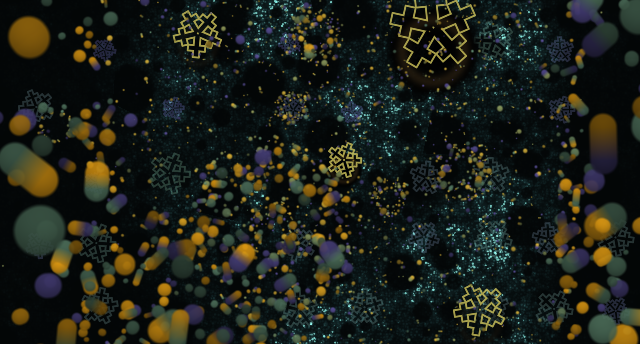
A Shadertoy shader for this background:

```glsl
#define ORB_LAYERS 9
#define ORB_GROWTH 1.45
#define ORB_DENSITY 0.95
#define DUST_GAIN 1.25
#define LINE_WIDTH 0.0013
#define NIGHT vec3(0.012, 0.022, 0.024)
#define TEAL vec3(0.12, 0.26, 0.27)
#define FOAM vec3(0.36, 0.52, 0.46)
#define GOLD vec3(0.84, 0.58, 0.07)
#define SAGE vec3(0.30, 0.43, 0.35)
#define VIOLET vec3(0.27, 0.24, 0.46)
#define LEMON vec3(0.95, 0.90, 0.42)

// Rings of small beads and bright snowflakes: centre, radius
const vec3 ROSETTES[6] = vec3[6](
    vec3(0.785, 0.324, 0.10), vec3(0.913, 0.899, 0.085), vec3(0.853, 0.69, 0.055),
    vec3(1.34, 0.50, 0.09), vec3(1.13, 0.428, 0.06), vec3(0.165, 0.633, 0.07));
const vec3 FLAKES[4] = vec3[4](
    vec3(0.575, 0.903, 0.07), vec3(1.26, 0.92, 0.125),
    vec3(1.00, 0.535, 0.05), vec3(1.395, 0.10, 0.075));

vec3 hash3(vec2 p) {
    vec3 q = fract(p.xyx * vec3(0.1031, 0.1030, 0.0973));
    q += dot(q, q.yxz + 33.33);
    return fract((q.xxy + q.yzz) * q.zyx);
}

float bell(float x) { return exp(-x * x); }

// Nearest jittered point: distance, random value
vec2 cellular(vec2 p) {
    vec2 best = vec2(9.0, 0.0);
    for (int k = 0; k < 9; k++) {
        vec2 id = floor(p) + vec2(k % 3 - 1, k / 3 - 1);
        vec3 h = hash3(id);
        float d = length(id + 0.1 + 0.8 * h.xy - p);
        if (d < best.x) best = vec2(d, h.z);
    }
    return best;
}

// Local orb spacing and the chance that an orb exists
vec2 crowd(vec2 c) {
    float side = 0.2 * pow(smoothstep(0.5, 0.0, c.x), 1.6) + 0.15 * smoothstep(1.52, 1.9, c.x);
    vec2 low = (c - vec2(0.58, 0.13)) / vec2(0.28, 0.22);
    float size = 0.012 + side + 0.085 * exp(-dot(low, low));
    float chance = max(0.07, smoothstep(0.02, 0.07, size) * mix(1.0, 0.6, smoothstep(0.4, 0.8, c.y)));
    float swarm = bell((length(c - ROSETTES[0].xy) - 0.19) / 0.06);
    size = mix(size, 0.042, swarm);
    chance = max(chance, swarm);
    for (int i = 0; i < 6; i++) {
        float ring = bell((length(c - ROSETTES[i].xy) / ROSETTES[i].z - 0.62) / 0.3);
        size = mix(size, 0.26 * ROSETTES[i].z, ring);
        chance = max(chance, ring);
    }
    return vec2(size, chance);
}

vec3 orbColour(float k, float small) {
    vec3 c = k < 0.44 ? GOLD : k < 0.8 ? SAGE : VIOLET;
    return mix(c, k < 0.7 ? LEMON : c * 1.7, 0.5 * small);
}

// One grid of soft discs and stretched capsules
vec3 addOrbs(vec3 col, vec2 p, float cell, float seed, float px) {
    float small = smoothstep(0.045, 0.015, cell);
    for (int k = 0; k < 9; k++) {
        vec2 id = floor(p / cell) + vec2(k % 3 - 1, k / 3 - 1);
        vec3 h = hash3(id + seed), g = hash3(id + seed + 71.7);
        vec2 c = (id + 0.15 + 0.7 * h.xy) * cell;
        float r = cell * mix(0.14, 0.42, h.z * h.z);
        vec2 axis = cell * mix(0.03, 0.45, step(0.72, g.x)) * vec2(cos(g.y * 6.28), sin(g.y * 6.28));
        float t = clamp(dot(p - c, axis) / dot(axis, axis), 0.0, 1.0);
        vec2 q = (p - c - axis * t) / r;
        float soft = px / r + 0.07;
        if (length(q) > 1.0 + soft) continue;
        vec2 field = crowd(c);
        if (g.z > ORB_DENSITY * field.y * bell(log2(cell / field.x) / 0.8)) continue;
        float hue = fract(g.x * 7.3 + h.y);
        float blend = g.x > 0.72 ? t : 0.0;
        vec3 orb = mix(orbColour(hue, small), orbColour(fract(hue + 0.45), small), blend);
        orb *= mix(0.55, 1.08, h.x) * (0.92 + 0.14 * q.y - 0.12 * dot(q, q));
        col = mix(col, orb, 0.88 * smoothstep(1.0 + soft, 1.0 - soft, length(q)));
    }
    return col;
}

float box(vec2 p, vec2 b) {
    vec2 d = abs(p) - b;
    return length(max(d, 0.0)) + min(max(d.x, d.y), 0.0);
}

// Outline of a five-armed snowflake with square notches
float flake(vec2 p, float r, float turn, float px) {
    p /= r;
    float sector = 6.2832 / 5.0, a = atan(p.y, p.x) + turn;
    a = mod(a + 0.5 * sector, sector) - 0.5 * sector;
    vec2 q = length(p) * vec2(cos(a), sin(a));
    float d = min(box(q - vec2(0.5, 0.0), vec2(0.5, 0.13)), box(q - vec2(0.62, 0.0), vec2(0.12, 0.36)));
    return smoothstep(LINE_WIDTH + px, LINE_WIDTH, abs(d) * r);
}

// Round dark gaps of random size in the dust
float gaps(vec2 p, float cell, float chance) {
    vec2 c = cellular(p / cell);
    float r = 0.16 + 0.24 * fract(c.y * 17.0);
    return step(c.y, chance) * smoothstep(r + 0.08, r - 0.05, c.x);
}

vec3 dust(vec2 p) {
    float zone = smoothstep(0.3, 0.6, p.x) * smoothstep(1.68, 1.5, p.x);
    zone = mix(0.14, 1.0, zone) * (1.0 - 0.6 * smoothstep(0.15, 0.8, crowd(p).y));
    float patches = 0.62 + 0.2 * sin(p.x * 9.0 + 2.0 * sin(p.y * 7.0)) + 0.2 * sin(p.y * 13.0 - p.x * 6.0);
    vec2 clump = cellular(p * 22.0), grain = cellular(p * 62.0), speck = cellular(p * 125.0 + 9.0);
    float v = 0.25 + 0.55 * smoothstep(0.7, 0.1, clump.x) * clump.y;
    v += 0.8 * smoothstep(0.6, 0.1, grain.x) * grain.y * grain.y;
    v *= 0.5 + 1.1 * smoothstep(0.7, 0.1, speck.x) * speck.y;
    v *= DUST_GAIN * zone * patches;
    v *= (1.0 - 0.93 * gaps(p, 0.18, 0.55)) * (1.0 - 0.85 * gaps(p + 3.0, 0.075, 0.4));
    return NIGHT + TEAL * v + FOAM * 0.75 * smoothstep(0.55, 1.2, v);
}

void mainImage(out vec4 fragColor, in vec2 fragCoord) {
    float px = 1.0 / iResolution.y;
    vec2 p = fragCoord * px;
    vec3 col = dust(p);

    // Faint scattered snowflakes
    vec2 id = floor(p / 0.19);
    vec3 h = hash3(id + 40.0);
    float faint = flake(p - (id + 0.35 + 0.3 * h.xy) * 0.19, 0.03 + 0.03 * h.z, h.x * 6.28, px);
    col += faint * step(0.4, h.y) * mix(VIOLET, SAGE, h.z) * 0.45;

    // Bright snowflakes over dark, brown-rimmed wells
    for (int i = 0; i < 4; i++) {
        vec3 f = FLAKES[i];
        float well = length(p - f.xy + vec2(0.0, 0.55 * f.z)) / f.z;
        float deep = i == 1 || i == 2 ? 1.0 : 0.35;
        col *= 1.0 - 0.92 * deep * smoothstep(1.15, 0.9, well);
        col += deep * vec3(0.11, 0.08, 0.04) * bell((well - 0.72) / 0.14);
        col = mix(col, LEMON * 0.85, 0.8 * flake(p - f.xy, f.z, float(i) * 1.7 + 0.4, px));
    }

    // Orbs from fine beads to large foreground discs
    float cell = 0.011;
    for (int i = 0; i < ORB_LAYERS; i++) {
        col = addOrbs(col, p, cell, float(i) * 13.0 + 5.0, px);
        cell *= ORB_GROWTH;
    }
    fragColor = vec4(col, 1.0);
}
```
